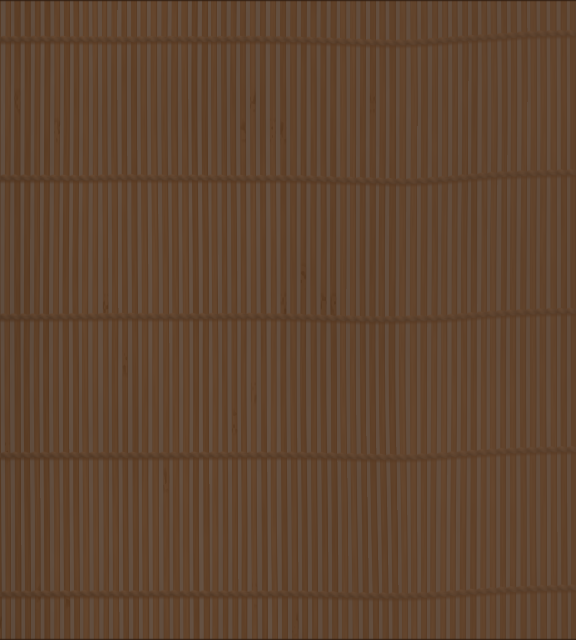
A WebGL 1 fragment shader for this texture:

```glsl
precision highp float;
uniform vec2 u_resolution;

#define SLATS 58.0
#define ROW_GAP 0.2165
#define FIRST_ROW 0.073
#define THREAD_HALF 0.0040
#define SLAT_WIDTH 0.60
#define EDGE_JITTER 0.09
#define GRAIN 0.016
#define GAP_COLOR vec3(0.390, 0.310, 0.250)
#define SLAT_COLOR vec3(0.374, 0.252, 0.155)
#define EDGE_COLOR vec3(0.335, 0.215, 0.125)
#define THREAD_COLOR vec3(0.375, 0.265, 0.180)
#define BORDER_COLOR vec3(0.190, 0.115, 0.065)

float hash(vec2 p) {
  return fract(sin(dot(p, vec2(127.1, 311.7))) * 43758.5453);
}

float noise(vec2 p) {
  vec2 i = floor(p), f = fract(p);
  f = f * f * (3.0 - 2.0 * f);
  return mix(mix(hash(i), hash(i + vec2(1.0, 0.0)), f.x),
             mix(hash(i + vec2(0.0, 1.0)), hash(i + 1.0), f.x), f.y);
}

// Sag of a thread: a shallow dip right of centre, then a rise to the edge
float sag(float x, float row) {
  float dip = (x - 0.68) / 0.12;
  return 0.009 * smoothstep(0.70, 1.0, x)
       - mix(0.003, 0.006, row / 4.0) * exp(-dip * dip)
       + 0.0014 * (noise(vec2(x * 14.0, row * 7.0)) - 0.5);
}

// One slat with uneven sides, rounded shading, grain and rare scars
vec3 slatLayer(vec2 uv, float s, float aa) {
  float id = floor(s), f = fract(s);
  float wobble = noise(vec2(id * 3.7, uv.y * 5.0)) - 0.5;
  float width = SLAT_WIDTH + EDGE_JITTER * (hash(vec2(id, 3.0)) - 0.5);
  float center = 0.65 + EDGE_JITTER * (wobble + 0.5 * (hash(vec2(id, 8.0)) - 0.5));
  float across = (f - center) / (0.5 * width);
  float dist = abs(f - center) - 0.5 * width;
  float cover = 1.0 - smoothstep(-aa, aa, dist);

  float tone = hash(vec2(id, 5.0)) - 0.5;
  float fiber = noise(vec2(s * 7.0, uv.y * 26.0)) - 0.5;
  vec3 wood = SLAT_COLOR + 0.020 * tone + GRAIN * fiber;
  wood += 0.008 * (1.0 - across * across);
  float rim = smoothstep(0.45, 1.0, across) + 0.4 * smoothstep(0.65, 1.0, -across);
  wood = mix(wood, EDGE_COLOR, 0.75 * min(rim, 1.0));

  float cell = floor(uv.y * 22.0);
  float scar = step(0.986, hash(vec2(id, cell + 40.0)));
  float along = sin(3.14159 * fract(uv.y * 22.0));
  wood -= 0.035 * scar * along * smoothstep(0.45, 0.8, noise(vec2(s * 5.0, uv.y * 150.0)));

  vec3 gap = GAP_COLOR + 0.012 * (hash(vec2(id, 12.0)) - 0.5);
  gap += 0.5 * GRAIN * (noise(vec2(s * 3.0, uv.y * 40.0)) - 0.5);
  return mix(gap, wood, cover);
}

void main() {
  vec2 uv = gl_FragCoord.xy / u_resolution;
  vec2 pixel = 1.0 / u_resolution;

  // Slats lean slightly together in places
  float lean = 0.45 * (noise(vec2(uv.x * 9.0, uv.y * 2.2)) - 0.5);
  float s = uv.x * SLATS + lean;
  vec3 color = slatLayer(uv, s, 0.7 * SLATS * pixel.x);

  // Nearest thread row
  float row = clamp(floor((uv.y - FIRST_ROW) / ROW_GAP + 0.5), 0.0, 4.0);
  float d = uv.y - FIRST_ROW - row * ROW_GAP - sag(uv.x, row);

  // Twisted thread: one slanted knot per slat
  float twist = s + 45.0 * d + 0.2 * hash(vec2(row, 2.0));
  float knot = 0.5 + 0.5 * cos(6.28318 * (twist - 0.65));
  float halfWidth = THREAD_HALF * (0.8 + 0.4 * knot);
  float thread = 1.0 - smoothstep(-pixel.y, pixel.y, abs(d) - halfWidth);
  float shadow = smoothstep(-0.011, -0.004, d) * (1.0 - smoothstep(-0.003, 0.004, d));
  color = mix(color, EDGE_COLOR, 0.70 * shadow);
  vec3 cord = THREAD_COLOR * (0.91 + 0.10 * knot);
  cord *= 1.0 + 0.07 * clamp(d / halfWidth, -1.0, 1.0);
  cord += 0.012 * (noise(vec2(s * 4.0, d * 500.0)) - 0.5);
  color = mix(color, cord, thread);

  // Softer contrast to the right, darker left side, broad stains
  color = mix(color, vec3(0.380, 0.275, 0.198), 0.22 * smoothstep(0.3, 1.0, uv.x));
  color *= 0.965 + 0.035 * smoothstep(0.0, 0.15, uv.x);
  color *= 0.985 + 0.03 * noise(uv * vec2(5.0, 6.0));

  // Thin dark line along top and bottom
  float border = 1.0 - smoothstep(0.0010, 0.0030, min(uv.y, 1.0 - uv.y));
  color = mix(color, BORDER_COLOR, 0.8 * border);

  gl_FragColor = vec4(color, 1.0);
}
```
